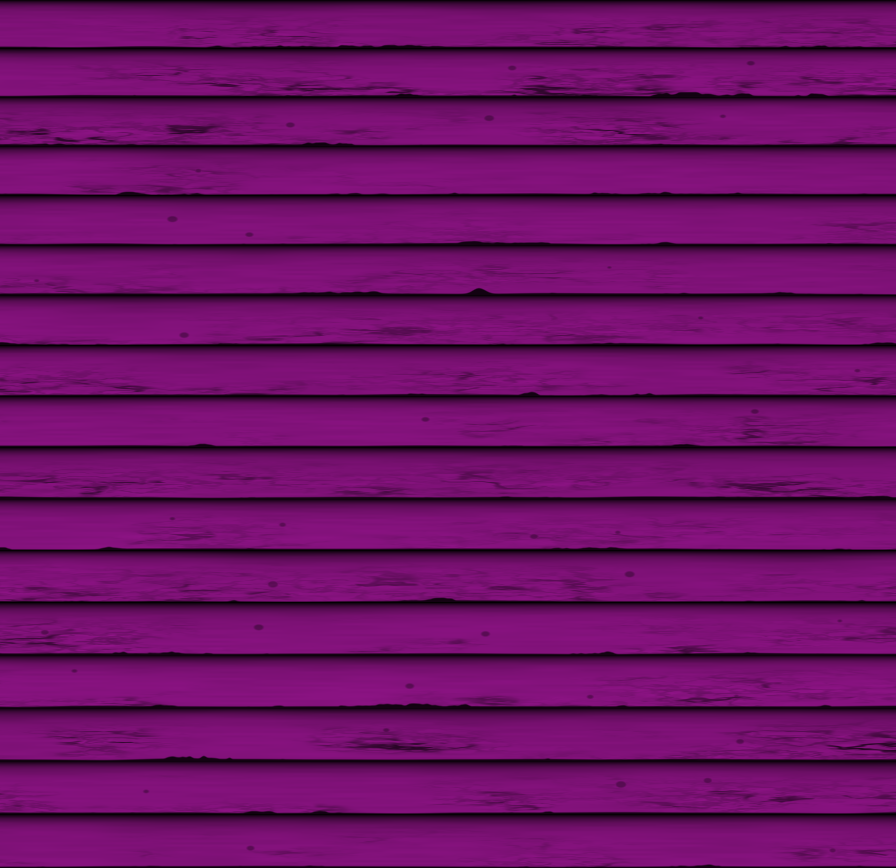
Give the GLSL for this texture, as a Shadertoy shader.

```glsl
// Painted clapboard siding: a stack of overlapping boards that grow slightly
// taller downward. Each has a shadow under the board above, a chipped lower lip,
// and weathered paint made from stretched noise (grain, flakes, cracks, pits).

#define BOARDS 17.0
#define GROWTH 0.057                  // how much the boards grow downward
#define PAINT vec3(0.515, 0.070, 0.485)
#define SHADOW_DEPTH 0.122            // falloff of the shadow, in board heights
#define LIP 0.030                     // thickness of the dark lower edge
#define CRACK_WIDTH 0.06
#define CRACK_DARKNESS 0.72
#define GRAIN 0.07
#define NICK vec2(0.535, 5.0)         // x position and board of the single nick

float hash(vec2 p) {
    return fract(sin(dot(p, vec2(127.1, 311.7))) * 43758.5453);
}

float noise(vec2 p) {
    vec2 i = floor(p), f = fract(p);
    f = f * f * (3.0 - 2.0 * f);
    return mix(mix(hash(i), hash(i + vec2(1, 0)), f.x),
               mix(hash(i + vec2(0, 1)), hash(i + vec2(1, 1)), f.x), f.y);
}

float fbm(vec2 p) {
    float sum = 0.0, amp = 0.53;
    for (int i = 0; i < 4; i++) {
        sum += amp * noise(p);
        p = p * 2.03 + 17.3;
        amp *= 0.5;
    }
    return sum;
}

// Board coordinate from the distance below the top edge (0 to 1).
float boardCoord(float t) {
    float a = 1.0 - GROWTH;
    return BOARDS * (sqrt(a * a + 4.0 * GROWTH * t) - a) / (2.0 * GROWTH);
}

// Fine dark lines along the contours of stretched noise.
float cracks(vec2 p, float blur) {
    float ridge = abs(fbm(p) - 0.5);
    return 1.0 - smoothstep(0.0, CRACK_WIDTH + blur, ridge);
}

// Scattered small pits, at most one per stretch of board.
float pits(vec2 q, float row, float aa) {
    vec2 id = vec2(floor(q.x / 2.2), row);
    vec2 center = vec2((id.x + 0.2 + 0.6 * hash(id + 3.1)) * 2.2,
                       0.3 + 0.5 * hash(id + 8.7));
    float radius = 0.02 + 0.04 * hash(id + 5.3);
    float d = length((q - center) * vec2(0.6, 1.0)) - radius;
    return step(0.72, hash(id)) * (1.0 - smoothstep(-aa, aa, d));
}

void mainImage(out vec4 fragColor, in vec2 fragCoord) {
    vec2 uv = fragCoord / iResolution.xy;
    float aa = BOARDS / iResolution.y;
    float across = BOARDS * iResolution.x / iResolution.y;

    // Board index and position inside it: v is 0 at the top, 1 at the lip
    float b = boardCoord(1.0 - uv.y);
    float row = clamp(floor(b), 0.0, BOARDS - 1.0);
    float v = b - row;
    vec2 q = vec2(uv.x * across, v);
    float sx = q.x + row * 37.0;

    // Weathering gathers in patches, mostly on the lower half
    float wear = mix(0.45, 1.0, hash(vec2(row, 4.0)));
    float patchy = smoothstep(0.38, 0.68, fbm(vec2(sx * 0.35, v * 1.8)));
    float worn = wear * patchy * smoothstep(0.15, 0.8, v);

    // Paint tone: long grain, soft blotches and raised flakes
    float tone = mix(0.975, 1.02, hash(vec2(row, 9.0)));
    tone += GRAIN * (noise(vec2(sx * 1.1, v * 24.0)) - 0.5);
    tone += 0.07 * (fbm(vec2(sx * 0.5, v * 3.0) + 50.0) - 0.5);
    vec2 flake = vec2(sx * 1.5, v * 10.0);
    tone += 0.38 * worn * (fbm(flake) - fbm(flake + vec2(0.08, 0.4)));

    // Cracks broken into short runs, plus fine hairlines and pits
    float runs = smoothstep(0.42, 0.68, noise(vec2(sx * 1.3, v * 7.0) + 21.0));
    float damage = worn * runs * cracks(vec2(sx * 0.9, v * 8.0), aa * 3.0);
    float hair = cracks(vec2(sx * 1.6, v * 13.0) + 80.0, aa * 4.0);
    damage = max(damage, 0.35 * worn * hair);
    damage = max(damage, 0.45 * pits(q, row, aa));
    tone *= 1.0 - CRACK_DARKNESS * damage;

    // Shadow cast by the board above
    float depth = SHADOW_DEPTH * mix(0.8, 1.2, noise(vec2(sx * 0.4, 2.5)));
    tone *= 1.0 - exp(-max(v, 0.0) / depth);

    // Lower lip with a wavering edge, chips and one rounded nick
    float chip = smoothstep(0.58, 0.85, fbm(vec2(sx * 1.4, 6.5)));
    float lip = LIP * mix(0.4, 1.5, noise(vec2(sx * 0.7, 11.5))) + 0.09 * wear * chip;
    float nickX = (uv.x - NICK.x) * across / 0.17;
    lip += 0.11 * exp(-nickX * nickX) * (1.0 - step(0.5, abs(row - NICK.y)));
    tone *= mix(1.0, 0.14, smoothstep(-aa, aa, v - 1.0 + lip));

    fragColor = vec4(clamp(PAINT * tone, 0.0, 1.0), 1.0);
}
```
